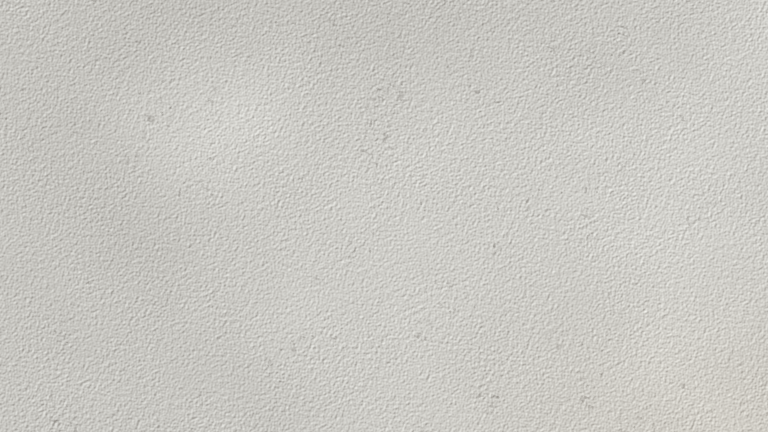
Give the GLSL for this texture, as a WebGL 2 fragment shader.

```glsl
#version 300 es
precision highp float;
// Pale roughcast plaster: a fine grained height field, lit from the upper left
// by comparing nearby heights, over slow mottling, soft light and a warm corner.
// Lengths are measured in canvas heights.

uniform vec2 u_resolution;
out vec4 fragColor;

const vec3 PLASTER = vec3(0.786, 0.781, 0.761);
const vec3 SHADE_TINT = vec3(1.0, 1.04, 1.05);
const vec3 WARM_TINT = vec3(0.010, 0.002, -0.008);
const vec2 TO_LIGHT = vec2(-0.0024, 0.0025);
const float GRAIN_FREQ = 168.0;

float hash(vec2 cell) {
    uvec2 q = uvec2(ivec2(cell)) * uvec2(1597334673u, 3812015801u);
    uint n = (q.x ^ q.y) * 1597334673u;
    n = (n ^ (n >> 15)) * 2246822519u;
    n ^= n >> 13;
    return float(n >> 8) / 16777216.0;
}

float valueNoise(vec2 p) {
    vec2 cell = floor(p);
    vec2 f = fract(p);
    f = f * f * (3.0 - 2.0 * f);
    float low = mix(hash(cell), hash(cell + vec2(1, 0)), f.x);
    float high = mix(hash(cell + vec2(0, 1)), hash(cell + vec2(1, 1)), f.x);
    return mix(low, high, f.y);
}

float cornerSlope(vec2 cell, vec2 offset) {
    float angle = 6.2832 * hash(cell);
    return dot(vec2(cos(angle), sin(angle)), offset);
}

// Isotropic gradient noise, roughly -0.7..0.7
float gradientNoise(vec2 p) {
    vec2 cell = floor(p);
    vec2 f = fract(p);
    vec2 u = f * f * f * (f * (f * 6.0 - 15.0) + 10.0);
    vec2 x = vec2(1, 0), y = vec2(0, 1);
    float low = mix(cornerSlope(cell, f), cornerSlope(cell + x, f - x), u.x);
    float high = mix(cornerSlope(cell + y, f - y), cornerSlope(cell + 1.0, f - 1.0), u.x);
    return mix(low, high, u.y);
}

vec2 rotate(vec2 p, float angle) {
    float c = cos(angle), s = sin(angle);
    return vec2(c * p.x - s * p.y, s * p.x + c * p.y);
}

// Layered noise, each octave turned to hide the lattice; result near 0..1
float fbm(vec2 p, int octaves) {
    float sum = 0.0, weight = 0.5, total = 0.0;
    for (int i = 0; i < octaves; i++) {
        sum += weight * valueNoise(p);
        total += weight;
        p = rotate(p, 0.9) * 2.03 + 17.3;
        weight *= 0.55;
    }
    return sum / total;
}

// Two interleaved grain layers over a coarser swell
float plasterHeight(vec2 p, float freq) {
    float fine = gradientNoise(rotate(p, 0.4) * freq);
    float grain = gradientNoise(rotate(p, 1.1) * freq * 0.73 + 31.7);
    float swell = gradientNoise(rotate(p, 1.9) * freq * 0.42 + 83.1);
    return 0.8 * fine + 0.8 * grain + 0.5 * swell;
}

// Positive on slopes facing the light, negative on those turned away
float relief(vec2 p, vec2 toLight, float freq) {
    return plasterHeight(p - 0.5 * toLight, freq) - plasterHeight(p + 0.5 * toLight, freq);
}

float softSpot(vec2 p, vec2 center, vec2 radius) {
    vec2 d = (p - center) / radius;
    return exp(-dot(d, d));
}

// Broad uneven lighting
float wallLight(vec2 p, float aspect) {
    float light = 0.030 * (p.x / aspect - 0.5);
    light += 0.050 * softSpot(p, vec2(0.53, 0.69), vec2(0.19, 0.16));
    light -= 0.020 * softSpot(p, vec2(0.28, 0.52), vec2(0.32, 0.42));
    light -= 0.016 * softSpot(p, vec2(0.70, 0.98), vec2(0.55, 0.16));
    return light + 0.060 * (fbm(p * 3.2 + 5.0, 4) - 0.5);
}

void main() {
    vec2 p = gl_FragCoord.xy / u_resolution.y;
    float aspect = u_resolution.x / u_resolution.y;

    // Grain, with deeper shadows and rougher patches
    float slope = relief(p, TO_LIGHT, GRAIN_FREQ);
    float roughness = mix(0.75, 1.25, fbm(p * 9.0 + 40.0, 3));
    float shade = 0.105 * roughness * slope;
    shade -= 0.06 * max(-slope - 0.32, 0.0);

    // Sparse dark pits, clustered by a coarser mask
    float pit = smoothstep(0.76, 0.94, valueNoise(rotate(p, 0.3) * 115.0 + 90.0));
    float cluster = smoothstep(0.56, 0.78, fbm(p * 14.0 + 70.0, 3));
    shade -= 0.09 * pit * cluster;

    shade += wallLight(p, aspect) + 0.004;
    float warmth = softSpot(p, vec2(aspect, 0.0), vec2(0.60, 0.30));
    vec3 color = PLASTER + SHADE_TINT * shade + WARM_TINT * warmth;
    fragColor = vec4(clamp(color, 0.0, 1.0), 1.0);
}
```
